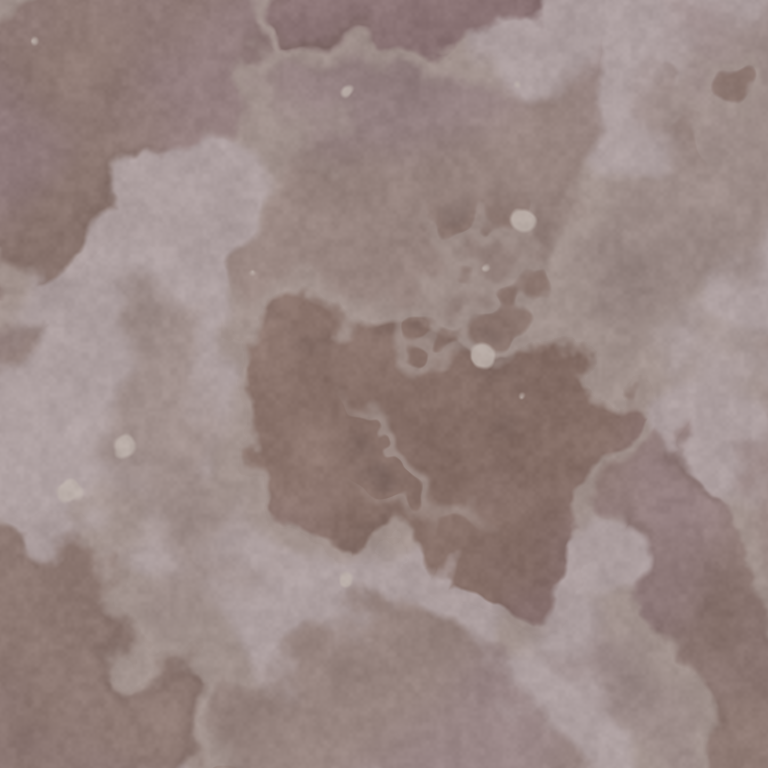
Give the GLSL for this texture, as a WebGL 1 fragment shader.

```glsl
precision highp float;
// Weathered stone: umber, mauve and grey patches parted by ragged pale veins.
// Warped Voronoi cells give patches and veins; fbm contours add rimmed pockets,
// and a sparse jittered grid adds pale chips.

uniform vec2 u_resolution;

const float PATCH_SCALE = 2.5;    // patches across the canvas
const float BROAD_WARP = 1.25;    // bending of the patch outlines
const float RAGGED_WARP = 0.24;   // fraying of the patch outlines
const float VEIN_MIN = 0.012;     // half widths in patch units
const float VEIN_MAX = 0.15;
const float POCKET_LEVEL = 0.61;  // higher means fewer pockets
const float CHIP_SCALE = 17.0;
const float CHIP_SHARE = 0.06;
const float MOTTLE = 0.13;
const float GRAIN = 0.035;
const vec2 SEED = vec2(3.7, 8.2);

const vec3 UMBER = vec3(0.525, 0.435, 0.405);
const vec3 MAUVE = vec3(0.550, 0.460, 0.465);
const vec3 GREY = vec3(0.610, 0.545, 0.530);
const vec3 CREAM = vec3(0.635, 0.575, 0.555);
const vec3 PALE = vec3(0.685, 0.632, 0.635);
const vec3 CREVICE = vec3(0.445, 0.365, 0.345);
const vec3 CHIP = vec3(0.740, 0.695, 0.670);

float hash(vec2 p) {
  vec3 q = fract(p.xyx * vec3(0.1031, 0.1030, 0.0973));
  q += dot(q, q.yzx + 33.33);
  return fract((q.x + q.y) * q.z);
}

vec2 hash2(vec2 p) {
  return vec2(hash(p), hash(p + 41.3));
}

float noise(vec2 p) {
  vec2 i = floor(p), f = fract(p);
  f = f * f * f * (f * (f * 6.0 - 15.0) + 10.0);
  return mix(mix(hash(i), hash(i + vec2(1.0, 0.0)), f.x),
             mix(hash(i + vec2(0.0, 1.0)), hash(i + 1.0), f.x), f.y);
}

float fbm(vec2 p) {
  float sum = 0.0, weight = 0.5;
  for (int k = 0; k < 4; k++) {
    sum += weight * noise(p);
    p = mat2(1.6, 1.2, -1.2, 1.6) * p + 17.3;
    weight *= 0.5;
  }
  return sum / 0.9375;
}

vec2 fbm2(vec2 p) {
  return vec2(fbm(p), fbm(p + 61.7)) - 0.5;
}

// Returns the cell id in xy and the distance to the nearest border in z.
vec3 voronoi(vec2 p) {
  vec2 base = floor(p), nearest = vec2(0.0), nearestId = base;
  float best = 9.0;
  for (int y = -1; y <= 1; y++) {
    for (int x = -1; x <= 1; x++) {
      vec2 id = base + vec2(float(x), float(y));
      vec2 r = id + 0.1 + 0.8 * hash2(id) - p;
      if (dot(r, r) < best) { best = dot(r, r); nearest = r; nearestId = id; }
    }
  }
  float border = 9.0;
  for (int y = -2; y <= 2; y++) {
    for (int x = -2; x <= 2; x++) {
      vec2 id = nearestId + vec2(float(x), float(y));
      vec2 r = id + 0.1 + 0.8 * hash2(id) - p;
      vec2 gap = r - nearest;
      if (dot(gap, gap) > 0.0001) border = min(border, dot(0.5 * (r + nearest), normalize(gap)));
    }
  }
  return vec3(nearestId, border);
}

// Sparse pale chips with wobbly outlines.
float chips(vec2 uv) {
  vec2 p = uv * CHIP_SCALE, id = floor(p);
  float size = hash(id + 5.1);
  float radius = mix(0.07, 0.30, size * size * size);
  vec2 r = fract(p) - mix(vec2(0.36), vec2(0.64), hash2(id + 9.4));
  float d = length(r) + 0.14 * (noise(p * 4.0) - 0.5) - radius;
  return step(hash(id + 2.6), CHIP_SHARE) * (1.0 - smoothstep(-0.06, 0.05, d));
}

void main() {
  vec2 uv = gl_FragCoord.xy / min(u_resolution.x, u_resolution.y) + SEED;

  // Patches
  vec2 warp = BROAD_WARP * fbm2(uv * 3.2) + RAGGED_WARP * fbm2(uv * 15.0);
  vec3 cell = voronoi(uv * PATCH_SCALE + warp);
  float tone = mod(cell.x + 2.0 * cell.y, 4.0) / 3.0;
  float cloud = fbm(uv * 5.0 + 23.0);
  float tint = smoothstep(0.35, 0.65, fbm(uv * 2.6 + 31.0));
  vec3 color = mix(mix(UMBER, MAUVE, tint), GREY + vec3(0.0, -0.004, 0.012) * tint, tone);
  color += MOTTLE * (cloud - 0.5) + 0.06 * (fbm(uv * 19.0) - 0.5);

  // Rimmed dark pockets, gathered in some areas
  float gate = smoothstep(0.42, 0.56, noise(uv * 2.3 + 12.0));
  float pocket = fbm(uv * 6.5 + 47.0) - POCKET_LEVEL;
  float rim = smoothstep(-0.07, -0.01, pocket) * (1.0 - smoothstep(0.0, 0.018, pocket));
  color = mix(color, CREAM, 0.75 * gate * rim);

  // Veins: crisp against dark patches, fading out into grey ones
  float swell = smoothstep(0.32, 0.72, fbm(uv * 3.6 + 71.0));
  float width = mix(VEIN_MIN, VEIN_MAX, swell);
  float fade = mix(0.035, 0.20, tone * tone);
  float vein = 1.0 - smoothstep(width - 0.015, width + fade, cell.z);
  float shade = smoothstep(width, width + 0.03, cell.z) * (1.0 - smoothstep(width + 0.03, width + 0.12, cell.z));
  color = mix(color, CREVICE, 0.5 * shade * (1.0 - tone) * smoothstep(0.48, 0.68, fbm(uv * 7.0 + 83.0)));
  vec3 veinColor = mix(CREAM, PALE, smoothstep(0.3, 0.6, swell + 0.6 * (cloud - 0.5)));
  color = mix(color, veinColor + 0.07 * (fbm(uv * 22.0 + 5.0) - 0.5), 0.92 * vein);
  color = mix(color, mix(UMBER, CREVICE, smoothstep(0.03, 0.12, pocket)),
              0.75 * gate * smoothstep(0.0, 0.03, pocket));

  // Chips and fine soft grain
  color = mix(color, CHIP, 0.85 * chips(uv));
  color += GRAIN * (noise(uv * 95.0) - 0.5) + 0.5 * GRAIN * (noise(uv * 210.0) - 0.5);
  gl_FragColor = vec4(clamp(color, 0.0, 1.0), 1.0);
}
```
